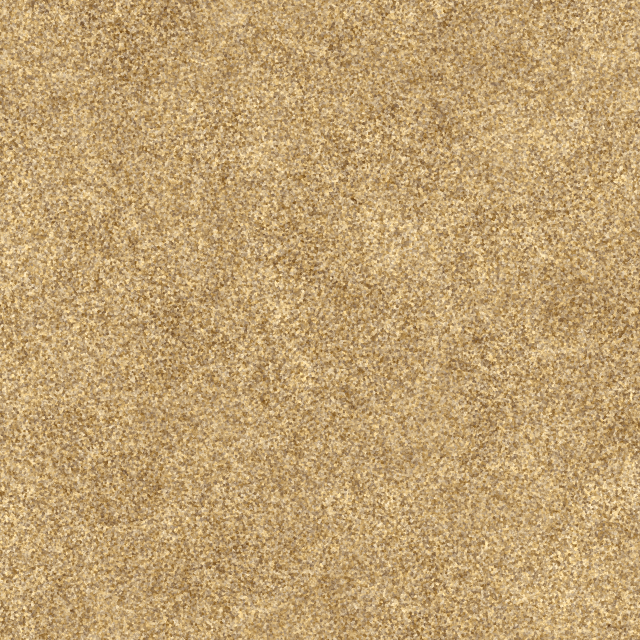
This texture is drawn by a WebGL 1 fragment shader. Its source:

```glsl
precision highp float;
// Fine packed sand: two layers of softly blended cellular grains give the
// speckle, value noise adds faint stains and dusty patches, and a loop
// scatters a few short dark fibres and pale chips.

uniform vec2 u_resolution;

// Sine-free hash: three values in 0..1 per 2D point
vec3 hash3(vec2 p) {
  vec3 q = fract(p.xyx * vec3(0.1031, 0.1030, 0.0973));
  q += dot(q, q.yxz + 33.33);
  return fract((q.xxy + q.yzz) * q.zyx);
}

float valueNoise(vec2 p) {
  vec2 cell = floor(p);
  vec2 f = fract(p);
  f = f * f * (3.0 - 2.0 * f);
  float low = mix(hash3(cell).x, hash3(cell + vec2(1.0, 0.0)).x, f.x);
  float high = mix(hash3(cell + vec2(0.0, 1.0)).x, hash3(cell + 1.0).x, f.x);
  return mix(low, high, f.y);
}

// Smooth Voronoi: x is the grain's tone, y its warmth, both centred on 0
vec2 grains(vec2 p) {
  vec2 cell = floor(p);
  vec2 sum = vec2(0.0);
  float total = 0.0;
  for (int j = -1; j <= 1; j++) {
    for (int i = -1; i <= 1; i++) {
      vec2 id = cell + vec2(float(i), float(j));
      vec3 seed = hash3(id);
      vec2 d = id + seed.xy - p;
      float weight = exp(-8.0 * dot(d, d));
      sum += weight * (vec2(seed.z, hash3(id + 517.0).x) - 0.5);
      total += weight;
    }
  }
  return sum / total;
}

// Stains from broad to small, centred on 0
float stains(vec2 p) {
  float sum = 0.0;
  float scale = 5.0;
  for (int i = 0; i < 5; i++) {
    sum += valueNoise(p * scale + float(i) * 19.7) - 0.5;
    p = mat2(0.8, 0.6, -0.6, 0.8) * p;
    scale *= 2.1;
  }
  return sum;
}

float segmentDistance(vec2 p, vec2 halfAxis) {
  float along = clamp(dot(p, halfAxis) / dot(halfAxis, halfAxis), -1.0, 1.0);
  return length(p - halfAxis * along);
}

// Signed tone change from scattered fibres and chips
float debris(vec2 p) {
  float sum = 0.0;
  for (int i = 0; i < 26; i++) {
    vec3 place = hash3(vec2(float(i) * 7.0 + 3.0, 41.0));
    vec3 shape = hash3(vec2(float(i) * 5.0 + 9.0, 83.0));
    float angle = shape.x * 6.2832;
    vec2 axis = vec2(cos(angle), sin(angle));
    float halfLength = mix(0.001, 0.015, shape.y * shape.y);
    vec2 d = p - place.xy;
    // Bend the long ones a little
    d += vec2(-axis.y, axis.x) * 9.0 * dot(d, axis) * dot(d, axis);
    float mask = 1.0 - smoothstep(0.0004, 0.0026, segmentDistance(d, axis * halfLength));
    sum += mask * (place.z < 0.65 ? -0.32 : 0.36);
  }
  return sum;
}

void main() {
  vec2 uv = gl_FragCoord.xy / min(u_resolution.x, u_resolution.y);

  // Two grain sizes on turned grids
  vec2 coarse = grains(mat2(0.87, 0.5, -0.5, 0.87) * uv * 265.0 + 300.0);
  vec2 fine = grains(mat2(0.94, -0.34, 0.34, 0.94) * uv * 400.0 + 700.0);
  float dust = valueNoise(uv * 9.0 + 50.0) * 0.6 + valueNoise(uv * 23.0 + 90.0) * 0.4;
  float contrast = mix(0.78, 1.24, dust);
  float speckle = (coarse.x * 0.75 + fine.x * 0.54) * contrast;

  float tone = 0.61 + speckle + 0.12 * stains(uv + 3.0) + debris(uv);
  tone = clamp(tone, -0.3, 1.3);
  vec3 darkSand = vec3(0.51, 0.37, 0.20);
  vec3 paleSand = vec3(0.91, 0.80, 0.60);
  vec3 color = mix(darkSand, paleSand, tone);

  // Some grains lean amber, others grey
  color += (coarse.y + 0.6 * fine.y) * vec3(0.04, -0.005, -0.11);
  gl_FragColor = vec4(clamp(color, 0.0, 1.0), 1.0);
}
```
